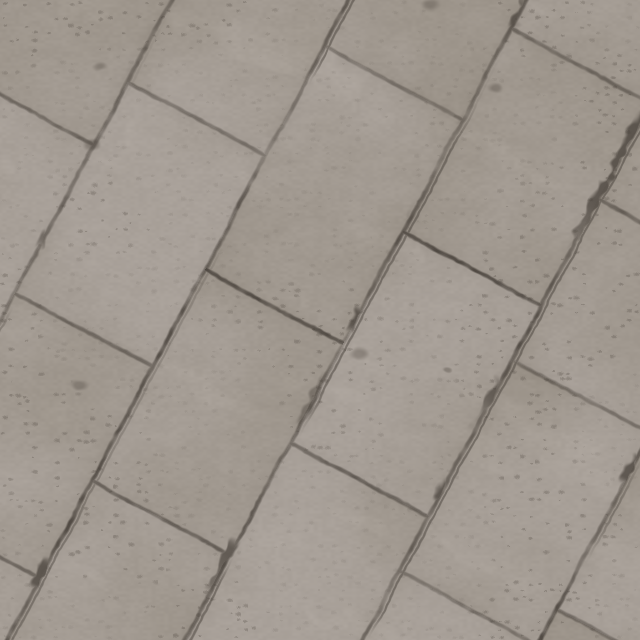
Reproduce this texture procedurally as a WebGL 1 fragment shader.

```glsl
precision highp float;
// Slanted rows of worn, staggered concrete paving slabs with dirty joints.
uniform vec2 u_resolution;

float hash(vec2 p) {
  return fract(sin(dot(p, vec2(127.1, 311.7))) * 43758.5453);
}

float noise(vec2 p) {
  vec2 i = floor(p), f = fract(p);
  f = f * f * (3.0 - 2.0 * f);
  return mix(mix(hash(i), hash(i + vec2(1.0, 0.0)), f.x),
             mix(hash(i + vec2(0.0, 1.0)), hash(i + 1.0), f.x), f.y);
}

float fbm(vec2 p) {
  float sum = 0.0, amp = 0.5;
  for (int i = 0; i < 4; i++) {
    sum += amp * noise(p);
    p = p * 2.03 + 17.3;
    amp *= 0.5;
  }
  return sum / 0.9375;
}

// Soft line around distance zero
float stroke(float d, float halfWidth) {
  return 1.0 - smoothstep(halfWidth * 0.25, halfWidth * 1.5, abs(d));
}

// Joint phase (x) and length of the upper slabs (y) in each column
vec2 columnLayout(float col) {
  if (col < 0.5) return vec2(0.131, 0.374);
  if (col < 1.5) return vec2(0.019, 0.374);
  if (col < 2.5) return vec2(0.221, 0.397);
  if (col < 3.5) return vec2(0.023, 0.360);
  if (col < 4.5) return vec2(0.119, 0.284);
  return vec2(0.430, 0.374);
}

// Scattered dark marks, at most one per cell
float marks(vec2 p, float cells, float chance, float radius) {
  vec2 q = p * cells, id = floor(q);
  vec2 center = 0.25 + 0.5 * vec2(hash(id + 3.1), hash(id + 8.7));
  vec2 offset = (fract(q) - center) * vec2(0.75, 1.2);
  float size = radius * (0.5 + hash(id + 5.3));
  float edge = length(offset) + (noise(q * 9.0) - 0.5) * radius * 0.8;
  return step(hash(id), chance) * (1.0 - smoothstep(size * 0.3, size * 1.4, edge));
}

void main() {
  vec2 uv = gl_FragCoord.xy / u_resolution;
  vec2 p = vec2(uv.x, 1.0 - uv.y);

  // Paving axes: x across the columns, y along the slabs
  vec2 q = vec2(dot(p, vec2(0.882, 0.471)), dot(p, vec2(-0.471, 0.882)));
  float rough = noise(p * 130.0) - 0.5;
  vec2 wobble = vec2(noise(p * 22.0), noise(p * 22.0 + 40.0)) - 0.5;

  // Long joints between columns
  float across = (q.x + 0.009) / 0.245;
  float col = floor(across);
  float seam = floor(across + 0.5);
  float dLong = (across - seam) * 0.245 + wobble.x * 0.004 + rough * 0.0015;

  // Short joints, staggered from column to column
  vec2 layout = columnLayout(col);
  float along = q.y - layout.x;
  along /= along < 0.0 ? layout.y : 0.374;
  float row = floor(along);
  float joint = floor(along + 0.5);
  float dShort = (along - joint) * (along < joint || joint > 0.5 ? 0.374 : 0.374);
  if (along < 0.0) dShort = (along - joint) * layout.y;
  dShort += wobble.y * 0.003 + rough * 0.0015;

  // Concrete: slab tone, broad stains, fine grain
  vec2 slab = vec2(col, row);
  float stain = fbm(p * 4.5 + hash(slab) * 9.0);
  float shade = 0.05 + 0.8 * smoothstep(0.25, 0.8, stain) + 0.24 * (hash(slab + 2.6) - 0.5);
  vec3 color = mix(vec3(0.662, 0.631, 0.602), vec3(0.608, 0.576, 0.536), clamp(shade, 0.0, 1.0));
  color += 0.022 * (noise(p * vec2(150.0, 230.0)) - 0.5);
  color += 0.014 * (fbm(p * vec2(22.0, 60.0)) - 0.5);

  // Pits and occasional spots
  float pitting = smoothstep(0.35, 0.65, noise(p * 6.0 + 21.0));
  float pits = marks(p, 85.0, 0.22, 0.24) * (0.12 + 0.25 * pitting);
  pits = max(pits, marks(p + 0.37, 9.0, 0.09, 0.065) * 0.45);
  color = mix(color, vec3(0.38, 0.35, 0.32), pits);

  // Pale scuffs
  float scuff = noise(q * vec2(8.0, 26.0) + wobble);
  color += 0.014 * smoothstep(0.75, 0.95, scuff);

  // Dirt halo along every joint
  float nearest = min(abs(dLong), abs(dShort));
  color -= 0.028 * exp(-nearest * 95.0) * (0.4 + stain);

  // Uneven joint strength
  float wearLong = noise(vec2(q.y * 9.0, seam * 7.3));
  float breakup = noise(q * 75.0);
  float dirt = stroke(dLong, 0.0036) * (0.3 + 0.55 * wearLong) * (0.6 + 0.6 * breakup);
  float wearShort = hash(vec2(col, joint) + 4.4);
  float shortDirt = stroke(dShort, 0.0034) * (0.42 + 0.4 * wearShort) * (0.65 + 0.5 * breakup);
  dirt = max(dirt, shortDirt);

  // Partial second groove beside the long joints
  float groove = smoothstep(0.5, 0.7, noise(vec2(q.y * 4.0 + 3.0, seam * 5.7)));
  dirt = max(dirt, 0.5 * groove * stroke(dLong - 0.007, 0.002));

  // Ragged clumps of moss and grime
  float clump = smoothstep(0.68, 0.86, noise(vec2(q.y * 17.0, seam * 3.9 + 1.5)));
  float clumpEdge = abs(dLong + 0.002) + (noise(p * 75.0) - 0.4) * 0.012;
  dirt = max(dirt, 0.72 * clump * (1.0 - smoothstep(0.003, 0.010, clumpEdge)));

  color = mix(color, vec3(0.27, 0.245, 0.22), clamp(dirt, 0.0, 0.9));
  gl_FragColor = vec4(color, 1.0);
}
```
